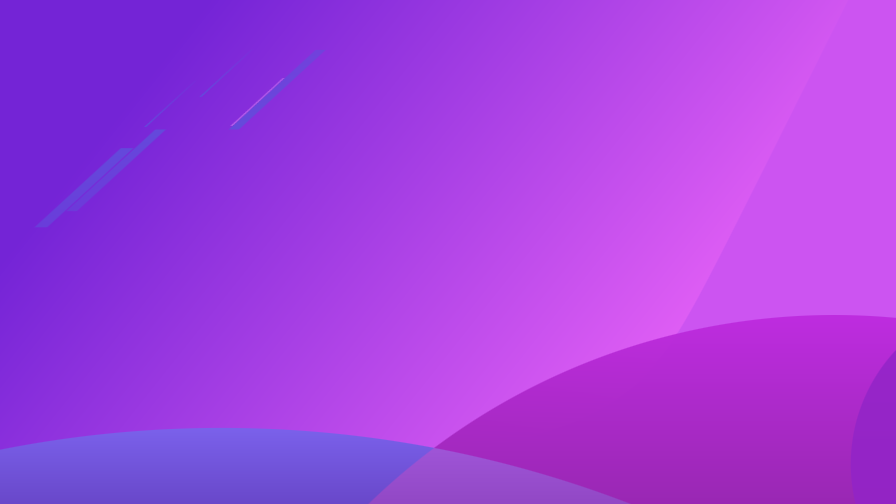
This background is drawn by a Shadertoy shader. Its source:

```glsl
// Violet-to-pink abstract backdrop: a diagonal gradient, an S-curved panel,
// overlapping translucent hills made of large circles, and slanted blue streaks.
// Each layer is a signed distance or edge function blended from back to front.

// Anti-aliased coverage of the region where d is negative
float cover(float d) {
    return clamp(0.5 - d / max(fwidth(d), 1e-5), 0.0, 1.0);
}

float disc(vec2 p, vec2 center, float radius) {
    return cover(length(p - center) - radius);
}

// Slanted bar with flat ends; opacity runs from fade.x at the foot to fade.y at the head
float streak(vec2 p, vec2 foot, float height, float halfWidth, vec2 fade) {
    vec2 q = p - foot;
    float side = cover(abs(q.x - 1.09 * q.y) - halfWidth);
    float ends = cover(abs(q.y - 0.5 * height) - 0.5 * height);
    return side * ends * mix(fade.x, fade.y, clamp(q.y / height, 0.0, 1.0));
}

void mainImage(out vec4 fragColor, in vec2 fragCoord) {
    vec2 p = fragCoord / iResolution.y;

    // Diagonal gradient, from top left to bottom right
    float along = dot(vec2(p.x, 1.0 - p.y), vec2(0.78, 0.62));
    float t = clamp((along - 0.324) / 1.157, 0.0, 1.0);
    vec3 color = mix(vec3(0.455, 0.14, 0.84), vec3(0.88, 0.37, 0.96), t);

    // Blue streaks with one pink highlight
    vec3 streakBlue = vec3(0.38, 0.30, 0.86);
    color = mix(color, streakBlue, streak(p, vec2(0.288, 0.748), 0.092, 0.0020, vec2(0.9, 0.1)));
    color = mix(color, streakBlue, streak(p, vec2(0.398, 0.808), 0.094, 0.0020, vec2(0.9, 0.1)));
    color = mix(color, streakBlue, streak(p, vec2(0.464, 0.743), 0.158, 0.0100, vec2(0.9, 0.6)));
    color = mix(color, streakBlue, streak(p, vec2(0.081, 0.549), 0.157, 0.0125, vec2(0.6, 0.9)));
    color = mix(color, streakBlue, streak(p, vec2(0.142, 0.581), 0.162, 0.0105, vec2(0.5, 0.9)));
    color = mix(color, vec3(0.74, 0.40, 0.93),
                streak(p, vec2(0.459, 0.750), 0.095, 0.0020, vec2(0.8, 0.7)));

    // Panel at the right: a straight slope that flares out near the bottom
    float panelEdge = 1.183 + 0.5 * p.y - 1.54 * exp(-p.y / 0.065);
    color = mix(color, vec3(0.80, 0.33, 0.945), cover(panelEdge - p.x));

    // Magenta hill
    float magentaHill = disc(p, vec2(1.655, -0.951), 1.326);
    vec3 magenta = mix(vec3(0.59, 0.145, 0.69), vec3(0.74, 0.165, 0.87),
                       clamp(p.y / 0.37, 0.0, 1.0));
    color = mix(color, magenta, 0.95 * magentaHill);

    // Purple disc entering from the right edge
    float purpleDisc = disc(p, vec2(2.019, 0.079), 0.331);
    color = mix(color, vec3(0.57, 0.14, 0.78), 0.85 * purpleDisc);

    // Blue hill, turning lilac where it overlaps the magenta one
    float blueHill = disc(p, vec2(0.44, -2.106), 2.257);
    float rise = clamp(p.y / 0.15, 0.0, 1.0);
    vec3 blue = mix(vec3(0.41, 0.28, 0.79), vec3(0.48, 0.38, 0.92), rise);
    vec3 lilac = mix(vec3(0.57, 0.28, 0.77), vec3(0.64, 0.35, 0.87), rise);
    color = mix(color, mix(blue, lilac, magentaHill), blueHill);

    fragColor = vec4(color, 1.0);
}
```
